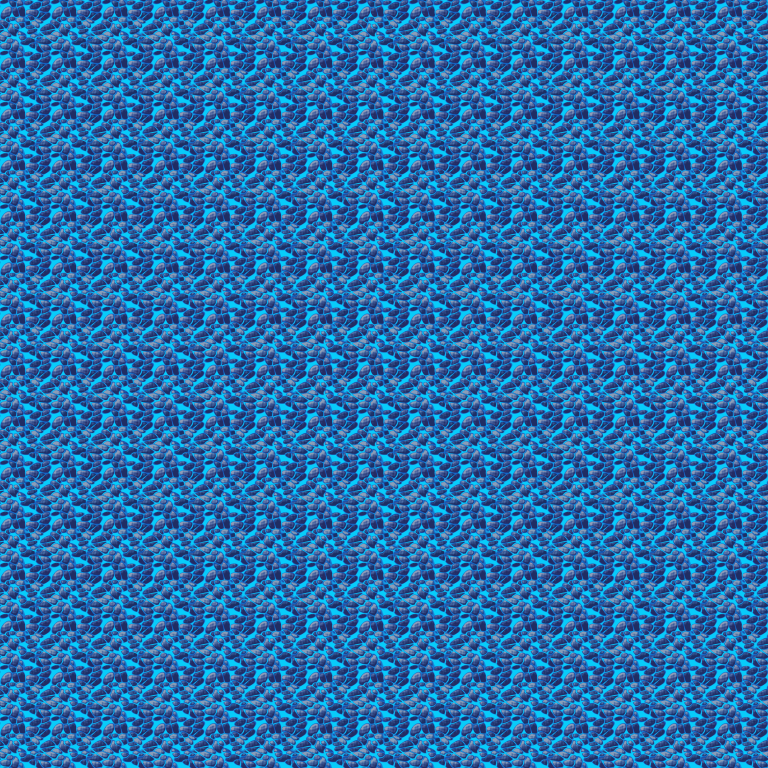
Reproduce this texture procedurally as a Shadertoy shader.

```glsl
// Repeating bed of rounded blue pebbles with cyan water pooled between them.
// Each tile is a wrapped, weighted cellular pattern of turned oval stones,
// lit from the upper left and aged by layered sines that close on the tile.

const float TAU = 6.2831853;
const vec2 REPEATS = vec2(15.0, 15.0);    // tiles across and down
const vec2 STONES = vec2(6.0, 7.0);       // stones across and down one tile
const float JITTER = 0.85;                // scatter of stone centres
const float SIZE_SPREAD = 0.42;           // difference between large and small
const float STRETCH = 0.28;               // how oval the stones are
const float RADIUS = 0.60;                // reach of a stone before water pools
const float GAP = 0.14;                   // width of the joints, in cells
const float RIM = 0.05;                   // softness of the stone rim
const float BAND_HEIGHT = 0.40;           // height of the pale band in a tile
const vec2 LIGHT_DIR = vec2(-0.45, 0.89);
const int SAMPLES = 3;                    // smoothing samples per axis

const vec3 STONE_DARK = vec3(0.12, 0.18, 0.39);
const vec3 STONE_MID = vec3(0.24, 0.37, 0.61);
const vec3 STONE_PALE = vec3(0.54, 0.62, 0.72);
const vec3 WATER_DEEP = vec3(0.08, 0.30, 0.68);
const vec3 WATER_BLUE = vec3(0.10, 0.51, 0.83);
const vec3 WATER_GLOW = vec3(0.03, 0.80, 0.98);

vec3 hash3(vec2 p) {
    vec3 q = fract(vec3(p.xyx) * vec3(0.1031, 0.1030, 0.0973) + 0.137);
    q += dot(q, q.yxz + 33.33);
    return fract((q.xxy + q.yzz) * q.zyx);
}

// Crossed, bent sines; whole frequencies keep them seamless.
float ripples(vec2 t, vec2 frequency) {
    vec2 a = TAU * t;
    float wave = sin(a.x * frequency.x + 2.0 * sin(a.y * 3.0));
    wave += sin(a.y * frequency.y + 2.0 * sin(a.x * 2.0 + 1.0));
    return 0.5 * wave;
}

// Offset from the nearest stone (xy), depth inside it (z); id is its cell.
vec3 nearestStone(vec2 p, out vec2 id) {
    vec2 cell = floor(p);
    float first = 9.0, second = 9.0;
    vec2 offset = vec2(0.0);
    id = vec2(0.0);
    for (int j = -2; j <= 2; j++)
    for (int i = -2; i <= 2; i++) {
        vec2 c = cell + vec2(i, j);
        vec2 wrapped = mod(c, STONES);
        vec3 h = hash3(wrapped + 3.0);
        vec2 r = p - c - 0.5 - JITTER * (h.xy - 0.5);
        float angle = 3.0 * (hash3(wrapped + 41.0).x - 0.5);
        vec2 axis = vec2(cos(angle), sin(angle));
        vec2 oval = vec2(dot(r, axis) * (1.0 - STRETCH),
                         dot(r, vec2(-axis.y, axis.x)) * (1.0 + STRETCH));
        float d = length(oval) - SIZE_SPREAD * (h.z - 0.5);
        if (d < first) {
            second = first;
            first = d;
            offset = r;
            id = wrapped;
        } else {
            second = min(second, d);
        }
    }
    // Joints between neighbours, and round ends that leave open pools
    return vec3(offset, min(second - first, 1.3 * (RADIUS - first)));
}

vec3 stoneBed(vec2 uv) {
    vec2 tile = fract(uv * REPEATS);
    vec2 id;
    vec3 stone = nearestStone(tile * STONES, id);
    vec3 tint = hash3(id + 17.0);
    float band = cos(TAU * (tile.y - BAND_HEIGHT));
    float patches = ripples(tile, vec2(4.0, 5.0));
    float mottle = ripples(tile, vec2(11.0, 13.0)) + ripples(tile.yx, vec2(17.0, 19.0));

    // Water: deep in most joints, glowing in broken runs and open pools
    float level = 1.0 - stone.z / GAP + 0.5 * patches + 0.12 * band;
    vec3 water = mix(WATER_DEEP, WATER_BLUE, smoothstep(0.0, 0.65, level));
    water = mix(water, WATER_GLOW, smoothstep(0.6, 1.15, level));

    // Stone: domed light, dark foot, its own tone and worn surface
    float dome = 1.0 - smoothstep(GAP, GAP + 0.5, stone.z);
    float foot = 1.0 - smoothstep(GAP, GAP + 0.14, stone.z);
    float facing = dot(stone.xy, LIGHT_DIR) * (0.6 + 0.6 * dome);
    float shade = 0.46 + 0.80 * facing - 0.22 * foot + 0.60 * (tint.x - 0.5);
    shade = clamp(shade + 0.12 * band + 0.10 * mottle, 0.0, 1.0);
    vec3 rock = mix(STONE_DARK, STONE_MID, smoothstep(0.15, 0.6, shade));
    rock = mix(rock, STONE_PALE, smoothstep(0.5, 0.85, shade));
    rock += vec3(0.03, -0.01, 0.0) * (tint.y - 0.3);

    return mix(water, rock, smoothstep(GAP - RIM, GAP + RIM, stone.z));
}

void mainImage(out vec4 fragColor, in vec2 fragCoord) {
    vec3 total = vec3(0.0);
    for (int j = 0; j < SAMPLES; j++)
    for (int i = 0; i < SAMPLES; i++) {
        vec2 shift = (vec2(i, j) + 0.5) / float(SAMPLES) - 0.5;
        total += stoneBed((fragCoord + shift) / iResolution.xy);
    }
    fragColor = vec4(total / float(SAMPLES * SAMPLES), 1.0);
}
```
